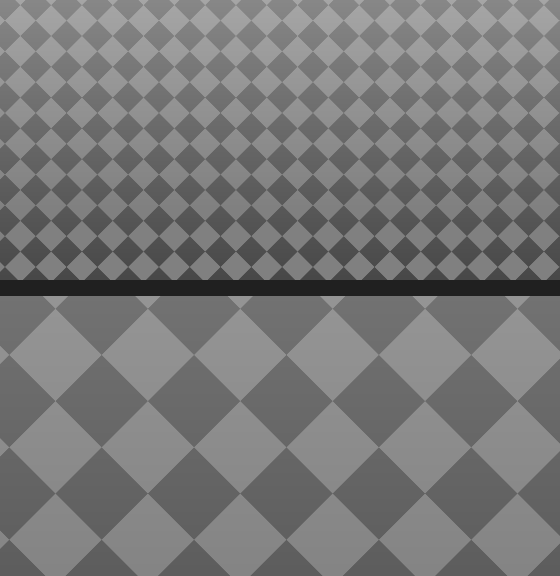
Top, the full canvas; bottom, a detail of the centre.
Give the GLSL for this pattern, as a Shadertoy shader.

```glsl
// Grey harlequin checker: light diamonds touching tip to tip on a dark ground.
// One diamond distance is repeated on a square grid, about 18 across by 9 down;
// both tones darken down the canvas, the light one levelling off near the foot.

// Signed distance to a diamond that fills a unit cell from edge to edge.
float diamondDistance(vec2 cell) {
    return (abs(cell.x) + abs(cell.y) - 0.5) * 0.70711;
}

void mainImage(out vec4 fragColor, in vec2 fragCoord) {
    // Canvas height is one unit, measured down from the top left corner.
    vec2 position = vec2(fragCoord.x, iResolution.y - fragCoord.y) / iResolution.y;

    // Repeat the diamond, with the first whole one centred at the offset.
    float period = 0.11;
    vec2 cell = fract((position - vec2(0.0727, 0.0735)) / period + 0.5) - 0.5;

    // Edge smoothing one pixel wide.
    float pixel = 1.0 / (iResolution.y * period);
    float diamond = 1.0 - smoothstep(-0.5 * pixel, 0.5 * pixel, diamondDistance(cell));

    // Vertical shading of the two tones.
    float ground = mix(0.53, 0.28, position.y);
    float light = mix(0.65, 0.50, min(position.y / 0.75, 1.0));

    fragColor = vec4(vec3(mix(ground, light, diamond)), 1.0);
}
```
